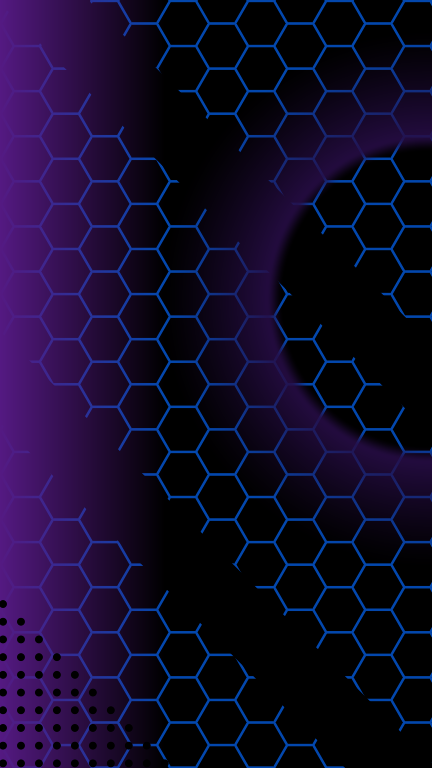
This background is drawn by a WebGL 1 fragment shader. Its source:

```glsl
precision highp float;
// Neon honeycomb in diagonal bands on black, under a purple side fade
// and a glowing ring, with a triangular halftone in the lower left corner.
// Layers are distance functions blended in order; one unit is canvas height.

uniform vec2 u_resolution;

const vec3 LINE_BLUE = vec3(0.01, 0.28, 0.68);
const vec3 SIDE_PURPLE = vec3(0.33, 0.10, 0.51);
const vec3 RING_PURPLE = vec3(0.15, 0.05, 0.27);

// Antialiased coverage of the region where the distance is negative
float fill(float dist, float pixel) {
  return 1.0 - smoothstep(-0.6 * pixel, 0.6 * pixel, dist);
}

// Distance to the nearest edge of a flat-topped hexagon grid
float hexEdge(vec2 p, float pitch) {
  vec2 cell = pitch * vec2(1.7320508, 1.0);
  vec2 a = mod(p + 0.5 * cell, cell) - 0.5 * cell;
  vec2 b = mod(p, cell) - 0.5 * cell;
  vec2 local = abs(dot(a, a) < dot(b, b) ? a : b);
  return 0.5 * pitch - max(local.y, dot(local, vec2(0.8660254, 0.5)));
}

// Negative inside the two diagonal gaps that cut the honeycomb
float diagonalGaps(vec2 p, float middle, float offset, float halfWidth) {
  float across = abs(abs(p.x + p.y - middle) - offset);
  return (across - halfWidth) * 0.7071;
}

// Ring opacity: soft inner rim, long outer falloff
float ringGlow(float dist, float reach) {
  float rim = smoothstep(-0.018, 0.004, dist);
  float falloff = clamp(1.0 - max(dist, 0.0) / reach, 0.0, 1.0);
  return 0.92 * rim * pow(falloff, 1.25);
}

// Dots on a grid running down from its origin, kept below the diagonal
float halftone(vec2 p, vec2 origin, vec2 spacing, float radius, float pixel) {
  vec2 grid = (p - origin) / spacing;
  vec2 id = floor(grid + 0.5);
  float dist = length((grid - id) * spacing) - radius;
  return fill(dist, pixel) * step(id.x, id.y);
}

void main() {
  vec2 p = gl_FragCoord.xy / u_resolution.y;
  float pixel = 1.0 / u_resolution.y;

  // Honeycomb lines
  float edge = hexEdge(p - vec2(0.2383, 0.9694), 0.05872);
  float lines = fill(edge - 0.00165, pixel);
  lines *= 1.0 - fill(diagonalGaps(p, 0.7822, 0.2731, 0.0596), pixel);
  vec3 color = LINE_BLUE * lines;

  // Glows laid over the lines
  float ringDist = length(p - vec2(0.560, 0.6107)) - 0.2096;
  color = mix(color, RING_PURPLE, ringGlow(ringDist, 0.140));
  color = mix(color, SIDE_PURPLE, clamp(1.0 - p.x / 0.215, 0.0, 1.0));

  // Dark halftone corner
  vec2 spacing = vec2(0.0234, -0.02305);
  color *= 1.0 - halftone(p, vec2(0.0039, 0.2135), spacing, 0.0051, pixel);

  gl_FragColor = vec4(color, 1.0);
}
```
